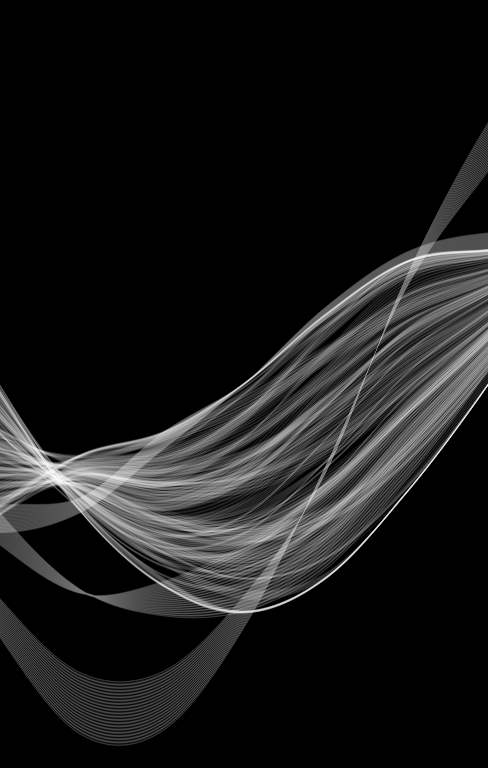
This background is drawn by a Shadertoy shader. Its source:

```glsl
const int STRANDS = 64;
const float STRAND_INK = 0.0032;
const float STRAND_SOFTNESS = 0.008;
const float STRAND_LINES = 6.0;
const float RIBBON_INK = 0.022;
const float RIBBON_SOFTNESS = 0.03;
const float RIBBON_LINES = 20.0;
const float LINE_CONTRAST = 0.75;
const float LEFT_SHUFFLE = 0.32;
const float RIGHT_SHUFFLE = 0.75;
const float STRAND_SPREAD = 0.13;
const float SEGMENTS = 6.0;
const vec3 INK_COLOR = vec3(1.0);

// Knot heights of the edges; wide ribbons have one knot beyond each side
const float LOOP_A[9] = float[9](0.349, 0.169, 0.043, 0.048, 0.182, 0.393, 0.625, 0.776, 0.909);
const float LOOP_B[9] = float[9](0.362, 0.221, 0.124, 0.126, 0.225, 0.383, 0.641, 0.841, 0.987);
const float TWIST_A[9] = float[9](0.479, 0.333, 0.232, 0.198, 0.204, 0.258, 0.375, 0.518, 0.688);
const float TWIST_B[9] = float[9](0.388, 0.290, 0.227, 0.243, 0.290, 0.349, 0.466, 0.570, 0.674);
const float CREST_A[9] = float[9](0.329, 0.306, 0.333, 0.414, 0.500, 0.600, 0.672, 0.697, 0.694);
const float CREST_B[9] = float[9](0.323, 0.342, 0.353, 0.437, 0.500, 0.583, 0.648, 0.668, 0.674);
const float BAND_TOP[7] = float[7](0.408, 0.437, 0.500, 0.590, 0.659, 0.674, 0.681);
const float BAND_BOTTOM[7] = float[7](0.333, 0.238, 0.203, 0.247, 0.359, 0.499, 0.661);

float hash(vec2 p) {
    vec3 q = fract(p.xyx * vec3(0.1031, 0.1030, 0.0973));
    q += dot(q, q.yzx + 33.33);
    return fract((q.x + q.y) * q.z);
}

// Catmull-Rom weights of the four knots around a segment
vec4 splineWeights(float f) {
    float f2 = f * f, f3 = f2 * f;
    return 0.5 * vec4(-f + 2.0 * f2 - f3, 2.0 - 5.0 * f2 + 3.0 * f3,
                      f + 4.0 * f2 - 3.0 * f3, f3 - f2);
}

float edgeHeight(float knots[9], int i, vec4 w) {
    return dot(w, vec4(knots[i], knots[i + 1], knots[i + 2], knots[i + 3]));
}

// Strands enter at the left in mixed order, then fan out over the band
float strandKnot(int k, float leftRank, float rightRank, float entry) {
    int inner = max(k - 2, 0);
    float blend = smoothstep(0.0, 1.0, float(k - 1) / SEGMENTS);
    float rank = clamp(mix(leftRank, rightRank, blend), 0.0, 1.0);
    float y = mix(BAND_TOP[inner], BAND_BOTTOM[inner], rank);
    if (k >= 2) return y;
    float start = mix(mix(0.329, 0.440, entry), mix(0.434, 0.499, entry),
                      smoothstep(0.45, 0.75, rank));
    return k == 1 ? start : start + 1.2 * (start - y);
}

float strandHeight(float id, float side, int i, vec4 w) {
    float base = (id + 0.5) / float(STRANDS);
    vec3 shared = vec3(hash(vec2(id, 1.7)), hash(vec2(id, 5.3)), hash(vec2(id, 9.1)));
    vec3 own = vec3(hash(vec2(id, 20.0 + side)), hash(vec2(id, 30.0 + side)),
                    hash(vec2(id, 40.0 + side)));
    vec3 r = shared - 0.5 + STRAND_SPREAD * (own - 0.5) * vec3(2.0, 1.5, 2.0);
    float left = base + LEFT_SHUFFLE * r.x + STRAND_SPREAD * (own.x - 0.5);
    float right = base + RIGHT_SHUFFLE * r.y;
    float entry = clamp(r.z + 0.5, 0.0, 1.0);
    vec4 knots;
    for (int j = 0; j < 4; j++) knots[j] = strandKnot(i + j, left, right, entry);
    return dot(w, knots);
}

// A sheet of fine lines between two edges; it brightens where they meet
float sheet(float y, float a, float b, float ink, float softness, float lines) {
    float px = 1.0 / iResolution.y;
    float width = abs(b - a);
    float offset = y - 0.5 * (a + b);
    float cover = 1.0 - smoothstep(-px, px, abs(offset) - max(0.5 * width, 0.0012));
    float t = offset / max(width, px);
    float visible = LINE_CONTRAST * smoothstep(1.0, 3.0, width / (lines * px));
    float pattern = 1.0 + visible * cos(6.28319 * lines * t);
    return cover * pattern * ink / (width + softness);
}

float ribbon(float y, float a, float b) {
    return sheet(y, a, b, RIBBON_INK, RIBBON_SOFTNESS, RIBBON_LINES);
}

void mainImage(out vec4 fragColor, in vec2 fragCoord) {
    vec2 uv = fragCoord / iResolution.xy;
    float s = clamp(uv.x, 0.0, 0.9999) * SEGMENTS;
    int i = int(s);
    vec4 w = splineWeights(fract(s));

    // Wide ribbons
    float ink = ribbon(uv.y, edgeHeight(LOOP_A, i, w), edgeHeight(LOOP_B, i, w));
    ink += ribbon(uv.y, edgeHeight(TWIST_A, i, w), edgeHeight(TWIST_B, i, w));
    ink += ribbon(uv.y, edgeHeight(CREST_A, i, w), edgeHeight(CREST_B, i, w));

    // Woven band
    for (int n = 0; n < STRANDS; n++) {
        float id = float(n);
        ink += sheet(uv.y, strandHeight(id, 0.0, i, w), strandHeight(id, 1.0, i, w),
                     STRAND_INK, STRAND_SOFTNESS, STRAND_LINES);
    }

    fragColor = vec4(INK_COLOR * (1.0 - exp(-ink)), 1.0);
}
```
